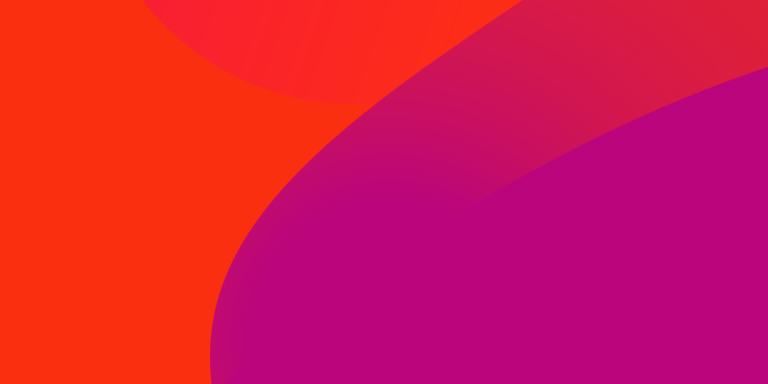
This background is drawn by a Shadertoy shader. Its source:

```glsl
// A purple wave with a glowing red fold sweeps over flat orange, with a tinted disc above.
// Polynomial curves bound the wave; a radial falloff lights the fold.
// One unit is the canvas height, with the origin at the lower left.

#define ORANGE       vec3(0.98, 0.185, 0.06)
#define DISC_PINK    vec3(0.975, 0.12, 0.20)
#define DISC_RED     vec3(0.99, 0.175, 0.09)
#define PURPLE       vec3(0.73, 0.02, 0.485)
#define FOLD_RED     vec3(0.875, 0.125, 0.215)
#define DISC_CENTER  vec2(0.924, 1.427)
#define DISC_RADIUS  0.699
#define WAVE_TIP     vec2(0.547, 0.070)
#define FOLD_START   vec2(1.224, 0.461)
#define GLOW_CENTER  vec2(1.016, 0.115)
#define GLOW_RADIUS  0.35
#define GLOW_FALLOFF 0.65

// Smooth coverage of the side where the field is positive
float coverage(float field) {
    return clamp(0.5 + field / max(fwidth(field), 1e-6), 0.0, 1.0);
}

// Positive to the right of the wave's rounded left edge
float waveField(vec2 p) {
    float d = p.y - WAVE_TIP.y;
    float bend = 0.827 + d * (0.565 - 0.476 * d);
    return p.x - WAVE_TIP.x - d * d * bend;
}

// Positive above the crease, a shallow arch rising to the right
float foldField(vec2 p) {
    float u = p.x - FOLD_START.x;
    return p.y - FOLD_START.y - 0.47 * u - 0.176 * u * (0.776 - u);
}

// Soft radial ramp that starts at the glow radius and levels off
float foldGlow(vec2 p) {
    float x = max(length(p - GLOW_CENTER) - GLOW_RADIUS, 0.0);
    x = x * x / (x + 0.03);
    return min(1.3 * (1.0 - exp(-x / GLOW_FALLOFF)), 1.0);
}

void mainImage(out vec4 fragColor, in vec2 fragCoord) {
    vec2 p = fragCoord / iResolution.y;

    // Disc with a slanted gradient
    float slant = dot(p - vec2(0.38, 1.0), vec2(1.0, -0.35));
    vec3 discColor = mix(DISC_PINK, DISC_RED, clamp(slant / 0.9, 0.0, 1.0));
    float disc = coverage(DISC_RADIUS - length(p - DISC_CENTER));
    vec3 color = mix(ORANGE, discColor, disc);

    // Wave with its lit fold
    float glow = foldGlow(p) * coverage(foldField(p));
    vec3 waveColor = mix(PURPLE, FOLD_RED, glow);
    color = mix(color, waveColor, coverage(waveField(p)));

    fragColor = vec4(color, 1.0);
}
```
